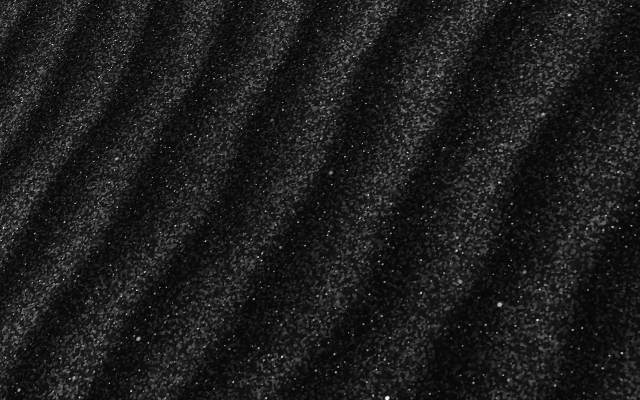
Reproduce this texture procedurally as a Shadertoy shader.

```glsl
const vec3 SAND_TINT = vec3(1.0);
const float TROUGH = 0.050;
const float CREST = 0.185;

vec2 hash2(vec2 cell) {
    vec3 h = fract(cell.xyx * vec3(0.1031, 0.1030, 0.0973));
    h += dot(h, h.yzx + 33.33);
    return fract((h.xx + h.yz) * h.zy);
}

mat2 rotation(float angle) {
    float c = cos(angle), s = sin(angle);
    return mat2(c, -s, s, c);
}

// Soft cellular noise: some bright grains among many dark ones, mean near 1
float grains(vec2 p) {
    vec2 cell = floor(p), local = fract(p);
    float sum = 0.0, total = 0.0;
    for (int y = -1; y <= 1; y++) {
        for (int x = -1; x <= 1; x++) {
            vec2 offset = vec2(x, y);
            vec2 away = offset + hash2(cell + offset) - local;
            float weight = exp(-6.0 * dot(away, away));
            float glow = hash2(cell + offset + 71.0).x;
            sum += weight * glow * glow * glow;
            total += weight;
        }
    }
    return 4.0 * sum / total;
}

// Sparse shiny dots, at most one in each cell
float sparkles(vec2 p, float share, float radius, float blur) {
    vec2 cell = floor(p);
    vec2 center = 0.5 + 0.5 * (hash2(cell) - 0.5);
    vec2 chance = hash2(cell + 19.0);
    float size = radius * (0.6 + 0.4 * chance.y);
    float dist = length(fract(p) - center);
    float disc = 1.0 - smoothstep(size - blur, size + blur, dist);
    return disc * step(chance.x, share) * pow(hash2(cell + 47.0).x, 2.5);
}

// Dune ripples, spaced wider to the right, steeper on the right flank
float ripples(vec2 p) {
    float across = p.x - 0.57 * (p.y - 0.5);
    float index = 10.0 * log(1.7 + across) - 7.75;
    index += 0.10 * sin(6.0 * p.y + 3.0 * across);
    index += 0.05 * sin(14.0 * p.y - 6.0 * across + 1.0);
    float t = fract(index);
    float fall = 1.0 - smoothstep(0.0, 0.27, t);
    float rise = pow(smoothstep(0.25, 1.0, t), 1.4);
    float strength = 0.85 + 0.15 * sin(5.0 * p.y + 4.1 * across);
    return max(fall, rise) * strength;
}

void mainImage(out vec4 fragColor, in vec2 fragCoord) {
    vec2 p = fragCoord / iResolution.y;
    float nearness = clamp(0.3125 * p.x + 0.5 * (1.0 - p.y), 0.0, 1.0);

    // Perspective enlarges the grains towards the lower right
    vec2 ground = rotation(0.9) * p / (0.8 + 0.5 * nearness);
    ground.x *= 0.7;

    // Ripple light with fine sand on top
    float shade = mix(TROUGH, CREST, ripples(p));
    shade *= mix(1.2, 0.7, nearness);
    float light = 0.01 + shade * (0.42 + 0.58 * grains(ground * 270.0));

    // Small glints everywhere, large ones close by
    light += 0.65 * sparkles(ground * 88.0, 0.45, 0.17, 0.10);
    light += 0.9 * sparkles(ground * 15.0 + 5.0, 0.3 * nearness, 0.06, 0.025);

    fragColor = vec4(SAND_TINT * min(light, 0.95), 1.0);
}
```
